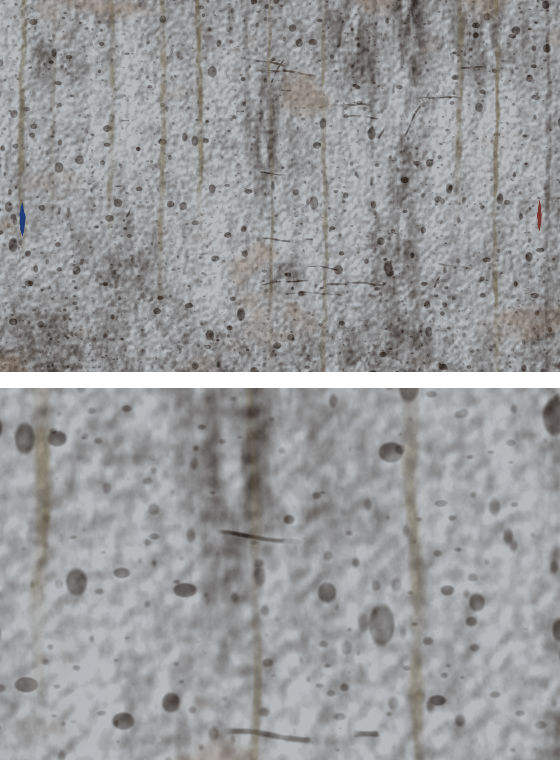
Top: the whole. Bottom: its middle third, enlarged.
This texture is drawn by a Shadertoy shader. Its source:

```glsl
const vec3 SOOT = vec3(0.34, 0.32, 0.31);
const vec3 PALE = vec3(0.65, 0.66, 0.67);
const vec3 OCHRE = vec3(0.46, 0.42, 0.33);
const vec3 RUST = vec3(0.58, 0.50, 0.43);
const vec3 BLUE_PAINT = vec3(0.10, 0.22, 0.48);
const vec3 RED_PAINT = vec3(0.46, 0.16, 0.13);

const float BASE_TONE = 0.93;
const float CLOUD = 0.60;
const float STREAK = 0.50;
const float GRAIN = 0.75;
const float RELIEF = 0.65;
const float SOOT_DEPTH = 0.85;
const float SOFT = 0.002;
const int DRIPS = 13;
const int SCRATCHES = 26;

// Soot stains: centre, then radii
const int STAINS = 8;
const vec4 STAIN[STAINS] = vec4[STAINS](
    vec4(1.10, 0.90, 0.05, 0.30), vec4(1.08, 0.48, 0.03, 0.32),
    vec4(1.30, 0.92, 0.10, 0.12), vec4(0.72, 0.62, 0.07, 0.16),
    vec4(0.95, 0.88, 0.06, 0.14), vec4(0.115, 0.84, 0.025, 0.06),
    vec4(0.35, 0.01, 0.05, 0.02), vec4(0.77, 0.26, 0.04, 0.04));

float hash(vec2 c) {
    vec3 q = fract(c.xyx * 0.1031);
    q += dot(q, q.yzx + 33.33);
    return fract((q.x + q.y) * q.z);
}

float noise(vec2 p) {
    vec2 c = floor(p), f = fract(p);
    f = f * f * (3.0 - 2.0 * f);
    return mix(mix(hash(c), hash(c + vec2(1, 0)), f.x),
               mix(hash(c + vec2(0, 1)), hash(c + 1.0), f.x), f.y);
}

float fbm(vec2 p) {
    float sum = 0.0, amp = 0.52;
    for (int i = 0; i < 4; i++) {
        sum += amp * noise(p);
        p = mat2(1.9, 0.25, -0.25, 1.9) * p + 17.3;
        amp *= 0.5;
    }
    return sum;
}

// Cellular pits: sparse oval specks of mixed size
float pits(vec2 p, float cells) {
    vec2 q = p * cells, base = floor(q);
    float mask = 0.0;
    for (int y = -1; y <= 1; y++)
    for (int x = -1; x <= 1; x++) {
        vec2 c = base + vec2(x, y);
        vec2 d = q - c - vec2(hash(c + 3.1), hash(c + 8.7));
        d.y *= mix(0.6, 1.7, hash(c + 5.3));
        float r = 0.32 * pow(hash(c + 1.9), 5.0);
        float edge = SOFT * cells;
        mask = max(mask, (1.0 - smoothstep(r - edge, r + edge, length(d))) * smoothstep(0.02, 0.12, r));
    }
    return mask;
}

// Long runs of dirt; x is ochre, y is grey grime
vec2 drips(vec2 p, float aspect) {
    vec2 mask = vec2(0.0);
    for (int i = 0; i < DRIPS; i++) {
        float k = float(i), h = hash(vec2(k, 4.0)), kind = hash(vec2(k, 9.0));
        float x = (k + 0.15 + 0.7 * h) * aspect / float(DRIPS);
        x += 0.004 * sin(p.y * 8.0 + k * 7.0) + 0.0015 * sin(p.y * 37.0 + k * 3.0);
        float w = mix(0.004, 0.009, hash(vec2(k, 6.0))) * (0.7 + 0.6 * noise(vec2(k * 5.0, p.y * 30.0)));
        float d = abs(p.x - x);
        float broken = 0.25 + 0.75 * smoothstep(0.25, 0.65, fbm(vec2(k * 7.0 + p.x * 60.0, p.y * 20.0)));
        float end = hash(vec2(k, 2.0)) * 0.7 - 0.35;
        float run = smoothstep(end, end + 0.2, p.y) * mix(0.4, 0.95, hash(vec2(k, 12.0)));
        float core = (1.0 - smoothstep(w * 0.3, w * 1.4, d)) * broken * run;
        mask = max(mask, vec2(core * smoothstep(0.2, 0.6, kind),
                              core * (1.0 - kind) + 0.22 * run * exp(-d / 0.018)));
    }
    return mask;
}

// Thin, mostly level scrapes with worn ends
float scratches(vec2 p, float aspect) {
    float mask = 0.0;
    for (int i = 0; i < SCRATCHES; i++) {
        float k = float(i), h = hash(vec2(k, 31.0)), size = hash(vec2(k, 37.0));
        vec2 centre = vec2(aspect * mix(hash(vec2(k, 21.0)), 0.58, 0.35), 0.18 + 0.68 * hash(vec2(k, 25.0)));
        float angle = (h - 0.5) * 0.35 + step(0.8, h) * 0.9;
        vec2 d = p - centre;
        vec2 q = vec2(cos(angle) * d.x + sin(angle) * d.y, cos(angle) * d.y - sin(angle) * d.x);
        float halfLen = mix(0.012, 0.11, size * size);
        q.y += 0.9 * q.x * q.x + 0.0015 * sin(q.x * 70.0 + k);
        float w = mix(0.0008, 0.003, hash(vec2(k, 43.0)));
        float taper = smoothstep(0.0, 0.5, 1.0 - q.x * q.x / (halfLen * halfLen));
        float wear = smoothstep(0.2, 0.55, noise(vec2(q.x * 70.0 + k * 9.0, q.y * 200.0)));
        mask = max(mask, (1.0 - smoothstep(w * 0.4, w + SOFT, abs(q.y))) * taper * (0.25 + 0.75 * wear));
    }
    return mask;
}

float paintMark(vec2 p, vec2 centre, vec2 size) {
    vec2 d = (p - centre) / size;
    return 1.0 - smoothstep(0.75, 1.15, abs(d.x) + d.y * d.y + 0.4 * (noise(p * 130.0) - 0.5));
}

void mainImage(out vec4 fragColor, in vec2 fragCoord) {
    float aspect = iResolution.x / iResolution.y;
    vec2 p = fragCoord / iResolution.y;

    // Plaster: clouds, vertical wash, grain and lit bumps
    float cloud = fbm(p * 3.0) - 0.48;
    float grain = fbm(p * vec2(115.0, 90.0)) - 0.48;
    float tone = BASE_TONE + CLOUD * cloud + GRAIN * grain;
    tone += STREAK * (fbm(p * vec2(24.0, 2.5) + 40.0) - 0.48);
    tone += RELIEF * (noise(p * 95.0) - noise(p * 95.0 + vec2(-0.3, 0.35)));

    // Grime: smudges, dirty foot and soot stains
    float smudge = smoothstep(0.48, 0.74, fbm(p * vec2(34.0, 20.0) + 9.0));
    tone -= smudge * (0.28 - 0.5 * cloud);
    float foot = 1.0 - smoothstep(0.0, 0.42, p.y + 0.4 * cloud);
    tone -= foot * (0.16 + 0.35 * smoothstep(0.45, 0.65, fbm(p * 60.0)));
    tone -= 0.12 * (1.0 - smoothstep(0.0, 0.35, p.x));
    float soot = 0.0;
    for (int i = 0; i < STAINS; i++) {
        vec2 d = (p - STAIN[i].xy) / STAIN[i].zw;
        soot = max(soot, exp(-dot(d, d)));
    }
    tone -= SOOT_DEPTH * soot * smoothstep(0.25, 0.65, fbm(p * vec2(45.0, 10.0) + 5.0));

    // Marks in the surface
    vec2 drip = drips(p, aspect);
    tone -= 0.45 * drip.y + 0.75 * scratches(p, aspect);
    tone -= 0.75 * pits(p, 26.0) + 0.5 * pits(p + 3.7, 60.0);
    vec3 col = mix(SOOT, PALE, clamp(tone, -0.45, 1.2));

    // Colour: rust blooms, ochre runs and two dabs of paint
    float rust = smoothstep(0.58, 0.8, fbm(p * vec2(6.0, 8.0) + 71.0));
    col = mix(col, RUST * (0.95 + 0.4 * grain), 0.5 * rust);
    col = mix(col, OCHRE * (1.0 + 0.6 * grain), 0.75 * drip.x);
    col = mix(col, BLUE_PAINT, 0.95 * paintMark(p, vec2(0.06, 0.41), vec2(0.008, 0.045)));
    col = mix(col, RED_PAINT, 0.9 * paintMark(p, vec2(1.45, 0.42), vec2(0.006, 0.043)));
    fragColor = vec4(col, 1.0);
}
```
